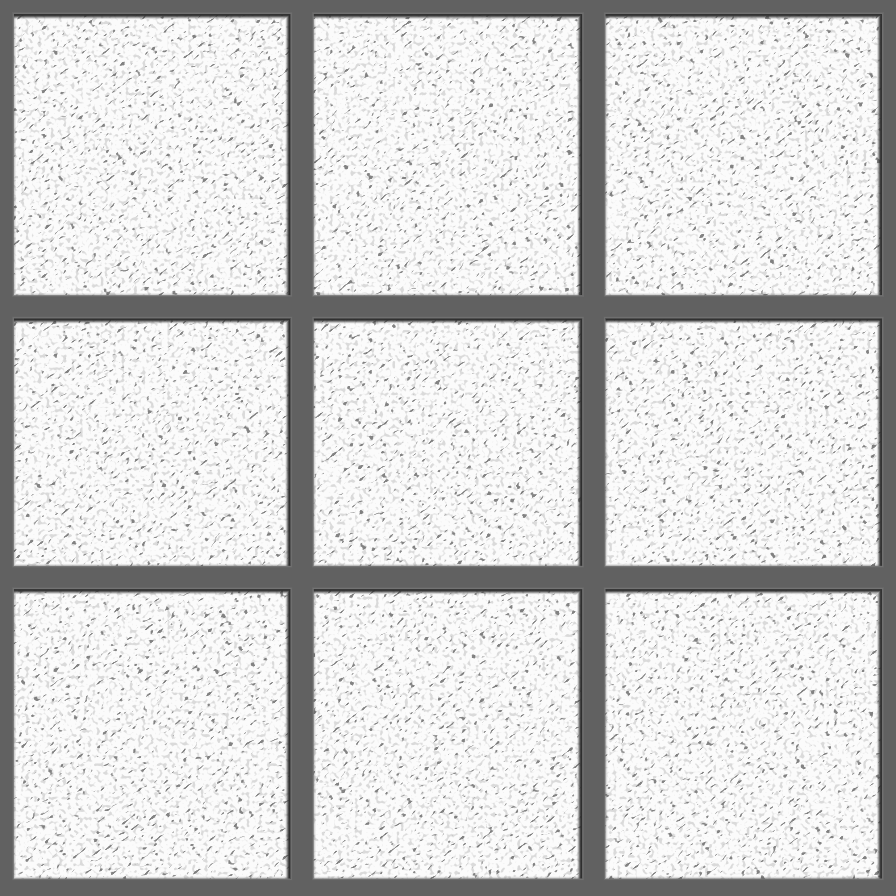
A three.js fragment shader for this texture:

```glsl
#define BAR_HALF 0.0130
#define EDGE 0.0008
#define SHADOW_WIDTH 0.0065
#define RIM_WIDTH 0.0026
#define GRAIN_SCALE 215.0
#define FLECK_SCALE vec2(135.0, 270.0)
#define FLECK_ANGLE 0.66
#define FRAME_COLOR vec3(0.38)
#define RIM_COLOR vec3(0.49)
#define SHADOW_COLOR vec3(0.18)
#define PANEL_COLOR vec3(0.985)
#define FLECK_COLOR vec3(0.46)

varying vec2 vUv;

// Random unit gradient for a lattice point
vec2 gradientAt(vec2 cell) {
  vec3 h = fract(cell.xyx * vec3(0.1031, 0.1030, 0.0973));
  h += dot(h, h.yzx + 33.33);
  float angle = 6.28318 * fract((h.x + h.y) * h.z);
  return vec2(cos(angle), sin(angle));
}

float gradientNoise(vec2 p) {
  vec2 i = floor(p);
  vec2 f = p - i;
  vec2 u = f * f * f * (f * (f * 6.0 - 15.0) + 10.0);
  vec2 x = vec2(1.0, 0.0);
  float a = dot(gradientAt(i), f);
  float b = dot(gradientAt(i + x.xy), f - x.xy);
  float c = dot(gradientAt(i + x.yx), f - x.yx);
  float d = dot(gradientAt(i + x.xx), f - x.xx);
  return mix(mix(a, b, u.x), mix(c, d, u.x), u.y);
}

// Lower and upper edge of the panel that holds t, along one axis
vec2 panelSpan(float t, vec2 ends, vec2 bars) {
  if (t < bars.x) return vec2(ends.x, bars.x - BAR_HALF);
  if (t < bars.y) return bars + vec2(BAR_HALF, -BAR_HALF);
  return vec2(bars.y + BAR_HALF, ends.y);
}

// White board with pale grain and slanted grey flecks
vec3 speckledBoard(vec2 p) {
  float grain = smoothstep(0.04, 0.42, gradientNoise(p * GRAIN_SCALE + 17.0));
  float c = cos(FLECK_ANGLE);
  float s = sin(FLECK_ANGLE);
  vec2 slanted = vec2(c * p.x + s * p.y, c * p.y - s * p.x) + 2.0;
  float clusters = 0.14 * gradientNoise(p * 62.0 + 5.0);
  float flecks = gradientNoise(slanted * FLECK_SCALE) + clusters;
  vec3 board = PANEL_COLOR - 0.13 * grain;
  return mix(board, FLECK_COLOR, 0.9 * smoothstep(0.27, 0.50, flecks));
}

void main() {
  // Three by three panels, the middle row slightly shorter
  vec2 spanX = panelSpan(vUv.x, vec2(0.0156, 0.9844), vec2(0.3372, 0.6628));
  vec2 spanY = panelSpan(vUv.y, vec2(0.0195, 0.9844), vec2(0.3555, 0.6576));
  vec2 fromLow = vUv - vec2(spanX.x, spanY.x);
  vec2 fromHigh = vec2(spanX.y, spanY.y) - vUv;
  float lowDist = min(fromLow.x, fromLow.y);
  float highDist = min(fromHigh.x, fromHigh.y);
  float inside = min(lowDist, highDist);

  // Frame with a thin lit rim
  float rim = 1.0 - smoothstep(0.0, RIM_WIDTH, -inside);
  vec3 frame = mix(FRAME_COLOR, RIM_COLOR, 0.8 * rim);

  // Recessed board, shaded along its top and right edges
  vec3 board = speckledBoard(vUv);
  board *= mix(0.82, 1.0, smoothstep(0.0, 0.003, lowDist));
  float shadow = 1.0 - smoothstep(0.0008, SHADOW_WIDTH, highDist);
  board = mix(board, SHADOW_COLOR, shadow);

  vec3 color = mix(frame, board, smoothstep(-EDGE, EDGE, inside));
  gl_FragColor = vec4(color, 1.0);
}
```
